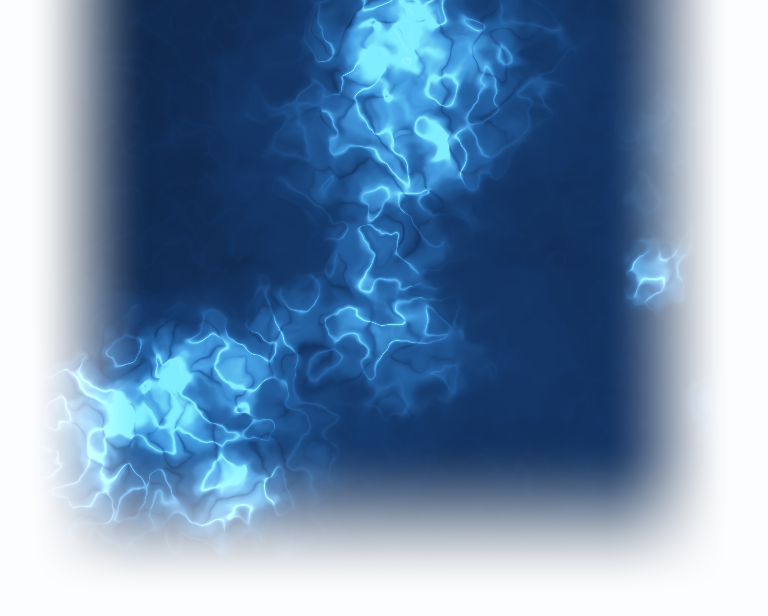
This background is drawn by a Shadertoy shader. Its source:

```glsl
// Luminous blue plumes drifting through a navy field that fades to white
// at the sides and bottom. Soft blobs set the heat, domain-warped gradient
// noise breaks it into cells and filaments, and a colour ramp paints it.

vec2 hashGradient(vec2 cell) {
    vec2 h = vec2(dot(cell, vec2(127.1, 311.7)), dot(cell, vec2(269.5, 183.3)));
    return 2.0 * fract(sin(h) * 43758.5) - 1.0;
}

float gradientNoise(vec2 p) {
    vec2 i = floor(p), f = fract(p);
    vec2 u = f * f * f * (f * (f * 6.0 - 15.0) + 10.0);
    vec2 e = vec2(0.0, 1.0);
    float low = mix(dot(hashGradient(i), f),
                    dot(hashGradient(i + e.yx), f - e.yx), u.x);
    float high = mix(dot(hashGradient(i + e), f - e),
                     dot(hashGradient(i + 1.0), f - 1.0), u.x);
    return mix(low, high, u.y);
}

float fbm(vec2 p) {
    float sum = 0.0, amplitude = 0.6;
    for (int i = 0; i < 4; i++) {
        sum += amplitude * gradientNoise(p);
        p = mat2(1.6, 1.2, -1.2, 1.6) * p + 7.3;
        amplitude *= 0.5;
    }
    return sum;
}

// Thin bright lines along the zero crossings of a noise value
float filament(float n, float width) {
    return exp(-abs(n) / width);
}

float blob(vec2 p, vec2 center, vec2 radius) {
    vec2 d = (p - center) / radius;
    return exp(-dot(d, d));
}

// Large-scale layout of the plumes
float plumeHeat(vec2 p) {
    float heat = 1.05 * blob(p, vec2(0.65, 0.92), vec2(0.105, 0.15));
    heat += 0.65 * blob(p, vec2(0.70, 0.73), vec2(0.085, 0.065));
    heat += 0.38 * blob(p, vec2(0.82, 0.89), vec2(0.10, 0.13));
    heat += 0.26 * blob(p, vec2(0.53, 0.76), vec2(0.13, 0.15));
    heat += 0.58 * blob(p, vec2(0.625, 0.56), vec2(0.075, 0.11));
    heat += 0.36 * blob(p, vec2(0.62, 0.43), vec2(0.18, 0.10));
    heat += 0.40 * blob(p, vec2(0.46, 0.47), vec2(0.075, 0.055));
    heat += 0.92 * blob(p, vec2(0.29, 0.385), vec2(0.125, 0.075));
    heat += 0.55 * blob(p, vec2(0.39, 0.19), vec2(0.06, 0.055));
    heat += 0.45 * blob(p, vec2(0.34, 0.24), vec2(0.19, 0.13));
    heat += 0.55 * blob(p, vec2(0.13, 0.28), vec2(0.12, 0.15));
    heat += 0.62 * blob(p, vec2(1.075, 0.55), vec2(0.045, 0.055));
    heat += 0.50 * blob(p, vec2(1.18, 0.33), vec2(0.05, 0.07));
    heat += 0.20 * blob(p, vec2(1.08, 0.75), vec2(0.07, 0.16));
    return heat;
}

vec3 plumeColor(float level) {
    vec3 color = mix(vec3(0.055, 0.13, 0.25), vec3(0.075, 0.21, 0.40),
                     smoothstep(0.0, 0.16, level));
    color = mix(color, vec3(0.14, 0.38, 0.64), smoothstep(0.14, 0.48, level));
    color = mix(color, vec3(0.27, 0.62, 0.89), smoothstep(0.46, 0.72, level));
    color = mix(color, vec3(0.50, 0.93, 1.0), smoothstep(0.68, 0.96, level));
    return mix(color, vec3(0.72, 0.99, 1.0), smoothstep(1.15, 1.7, level));
}

void mainImage(out vec4 fragColor, in vec2 fragCoord) {
    vec2 uv = fragCoord / iResolution.xy;
    vec2 p = vec2(uv.x * 1.25, uv.y);

    // Two turns of warping, coarse then fine
    vec2 warped = p + 0.055 * vec2(fbm(p * 9.0), fbm(p * 9.0 + 31.7));
    warped += 0.024 * vec2(gradientNoise(warped * 24.0 + 4.1),
                           gradientNoise(warped * 24.0 + 57.3));

    // Heat broken into patches, bright rims and dark creases
    float heat = plumeHeat(mix(p, warped, 1.5));
    float patches = fbm(warped * 11.0 + 12.0);
    float cells = gradientNoise(warped * 19.0 + 3.7);
    float rims = filament(cells - 0.08, 0.045);
    float creases = filament(gradientNoise(warped * 15.0 + 80.0), 0.05);
    float plumeMask = smoothstep(0.05, 0.6, heat);
    float level = 0.06 + 0.10 * uv.x * (1.0 - 0.6 * uv.y);
    level += heat * (0.80 + 0.85 * patches + 0.35 * cells);
    level += plumeMask * (0.36 * rims - 0.20 * creases);
    level += 0.035 * patches + 0.02 * rims;
    vec3 color = plumeColor(level);

    // White margins on three sides; the top stays open
    float left = smoothstep(0.035, 0.195, uv.x);
    float right = 1.0 - smoothstep(0.785, 0.955, uv.x);
    float bottom = smoothstep(0.03, 0.29, uv.y);
    float margin = 1.0 - left * right * bottom;
    float gray = dot(color, vec3(0.3, 0.5, 0.2));
    color = mix(color, vec3(gray), 0.45 * margin * (1.0 - plumeMask));
    color += 0.22 * margin * plumeMask * smoothstep(0.4, 1.0, level);
    color = mix(color, vec3(0.99, 0.993, 0.996), margin);

    fragColor = vec4(clamp(color, 0.0, 1.0), 1.0);
}
```
